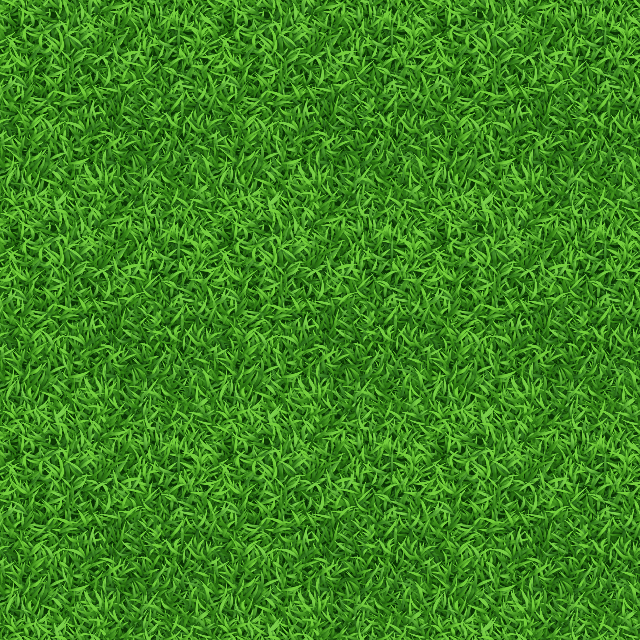
This texture is drawn by a Shadertoy shader. Its source:

```glsl
const float PATCHES = 3.0;      // identical turf patches across the canvas
const float PATCH_CELLS = 15.0; // blade cells across one patch
const float CLUMPS = 3.0;       // light and dark clumps across one patch
const int LAYERS = 14;

const float MEAN_TONE = 0.42;
const float BRIGHTNESS = 0.54;
const float CONTRAST = 1.42;

const vec3 SOIL_GREEN = vec3(0.025, 0.17, 0.01);
const vec3 LEAF_GREEN = vec3(0.19, 0.49, 0.07);
const vec3 TIP_GREEN = vec3(0.46, 0.81, 0.23);
const vec3 PALE_TINT = vec3(0.08, 0.0, 0.22);

vec3 hash3(vec3 p) {
    p = fract(p * vec3(0.1031, 0.1030, 0.0973));
    p += dot(p, p.yxz + 33.33);
    return fract((p.xxy + p.yxx) * p.zyx);
}

// Value noise that wraps after a whole number of cells
float wrappedNoise(vec2 p, float period) {
    vec2 cell = floor(p);
    vec2 f = smoothstep(0.0, 1.0, p - cell);
    vec2 lo = mod(cell, period);
    vec2 hi = mod(cell + 1.0, period);
    float bottom = mix(hash3(vec3(lo, 71.0)).x, hash3(vec3(hi.x, lo.y, 71.0)).x, f.x);
    float top = mix(hash3(vec3(lo.x, hi.y, 71.0)).x, hash3(vec3(hi, 71.0)).x, f.x);
    return mix(bottom, top, f.y);
}

// Bent leaf: x = signed distance, y = position across, z = position root to tip
vec3 bladeShape(vec2 p, float angle, float halfLength, float halfWidth, float bend) {
    float c = cos(angle);
    float s = sin(angle);
    vec2 q = vec2(c * p.x + s * p.y, c * p.y - s * p.x);
    float along = q.y / halfLength;
    float x = q.x - bend * (along * along - 0.4);
    float t = clamp(0.5 + 0.5 * along, 0.0, 1.0);
    float width = halfWidth * (1.0 - t * t) * (0.5 + 0.5 * smoothstep(0.0, 0.4, t));
    float d = max(abs(x) - width, abs(q.y) - halfLength);
    return vec3(d, clamp(x / halfWidth, -1.0, 1.0), t);
}

// Lays one blade over the turf, where turf.x = tone and turf.y = paleness
vec2 addBlade(vec2 turf, vec2 p, vec3 seed, float depth, float pixel) {
    vec3 place = hash3(seed);
    vec3 look = hash3(seed + vec3(37.0, 59.0, 23.0));
    float angle = (place.z - 0.5) * 2.8;
    float halfLength = mix(0.48, 0.86, look.x);
    float halfWidth = mix(0.09, 0.145, fract(look.x * 17.0));
    float bend = (look.y - 0.5) * 0.5;
    vec3 blade = bladeShape(p - place.xy, angle, halfLength, halfWidth, bend);

    // Soft shade around the blade
    turf.x *= 1.0 - 0.17 * smoothstep(0.22, 0.0, blade.x);

    // Dark root, bright tip and one lit side
    float tone = 0.48 + 0.40 * depth + 0.62 * (look.z - 0.5);
    tone *= mix(0.48, 1.15, blade.z) * (1.0 + 0.12 * blade.y);
    float paleness = fract(look.z * 13.0);
    float cover = 1.0 - smoothstep(-0.5 * pixel, 0.5 * pixel, blade.x);
    return mix(turf, vec2(tone, paleness * paleness), cover);
}

vec3 grassColor(float tone, float paleness) {
    tone = clamp(tone, 0.0, 1.0);
    vec3 color = mix(SOIL_GREEN, LEAF_GREEN, min(tone * 2.0, 1.0));
    color = mix(color, TIP_GREEN, max(tone * 2.0 - 1.0, 0.0));
    return color + PALE_TINT * paleness * tone * (1.0 - 0.7 * tone);
}

void mainImage(out vec4 fragColor, in vec2 fragCoord) {
    float cells = PATCHES * PATCH_CELLS;
    vec2 p = fragCoord / iResolution.xy * cells;
    float pixel = cells / iResolution.y;
    vec2 home = floor(p);
    vec2 turf = vec2(0.12, 0.0);

    // Blades from the ground up, gathered from neighbouring cells
    for (int layer = 0; layer < LAYERS; layer++) {
        float depth = float(layer) / float(LAYERS - 1);
        for (int j = -1; j <= 1; j++) {
            for (int i = -1; i <= 1; i++) {
                vec2 cell = home + vec2(i, j);
                vec3 seed = vec3(mod(cell, PATCH_CELLS), float(layer) + 1.0);
                turf = addBlade(turf, p - cell, seed, depth, pixel);
            }
        }
    }

    // Broad clumps of light and shade, then overall contrast
    float clump = wrappedNoise(p * CLUMPS / PATCH_CELLS, CLUMPS);
    float tone = turf.x * mix(0.88, 1.12, clump);
    tone = BRIGHTNESS + CONTRAST * (tone - MEAN_TONE);
    fragColor = vec4(grassColor(tone, turf.y), 1.0);
}
```
